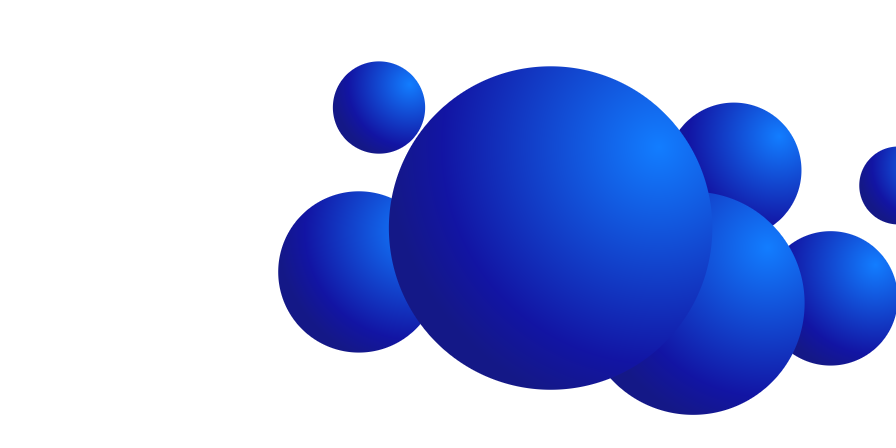
Give the GLSL for this background, as a WebGL 2 fragment shader.

```glsl
#version 300 es
precision highp float;

uniform vec2 u_resolution;
out vec4 fragColor;

// Three-stop shading; t is the distance from the highlight in radii
vec3 sphereColor(float t) {
    vec3 highlight = vec3(0.07, 0.49, 1.0);
    vec3 body = vec3(0.07, 0.08, 0.64);
    vec3 shade = vec3(0.08, 0.095, 0.53);
    vec3 lit = mix(highlight, body, clamp(t / 1.34, 0.0, 1.0));
    return mix(lit, shade, clamp((t - 1.34) / 0.34, 0.0, 1.0));
}

void main() {
    // Canvas height is one unit
    vec2 p = gl_FragCoord.xy / u_resolution.y;
    float pixel = 1.0 / u_resolution.y;

    // Centre and radius of each sphere, back to front
    vec3 spheres[7] = vec3[7](
        vec3(0.846, 0.760, 0.103),
        vec3(0.801, 0.393, 0.180),
        vec3(1.638, 0.620, 0.151),
        vec3(1.854, 0.334, 0.150),
        vec3(2.005, 0.586, 0.087),
        vec3(1.547, 0.323, 0.249),
        vec3(1.229, 0.491, 0.361)
    );

    vec3 color = vec3(1.0);
    for (int i = 0; i < 7; i++) {
        vec2 offset = p - spheres[i].xy;
        float radius = spheres[i].z;
        float coverage = clamp(0.5 - (length(offset) - radius) / pixel, 0.0, 1.0);

        // Light falls from the upper right
        float t = length(offset / radius - vec2(0.67, 0.50));
        color = mix(color, sphereColor(t), coverage);
    }

    fragColor = vec4(color, 1.0);
}
```
